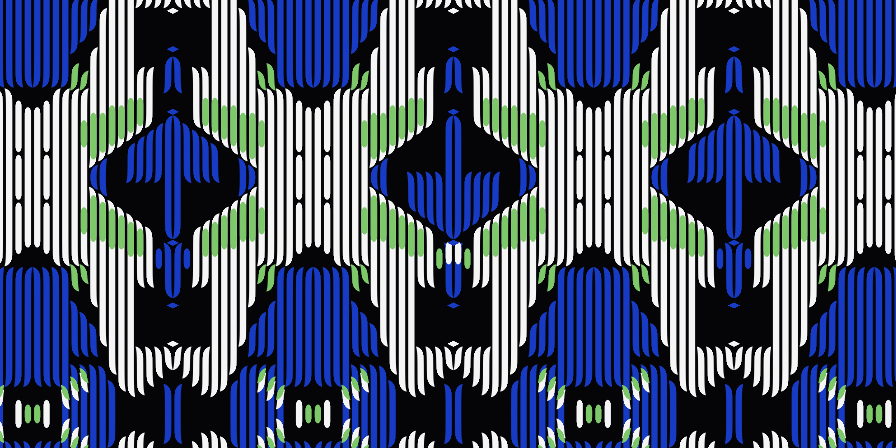
Reproduce this pattern procedurally as a WebGL 1 fragment shader.

```glsl
precision highp float;
// Mirrored ikat-like weave: clawed vertical threads forming diamonds, in black, white, blue and green.
uniform vec2 u_resolution;

const float THREADS_HIGH = 47.9;   // canvas height in thread pitches
const float REPEAT_X = 30.0;       // threads per repeat
const float REPEAT_Y = 50.6;
const float HALF_WIDTH = 0.34;     // half of one thread
const float FAR = 40.0;            // an end beyond the mirror line

const vec3 BLACK = vec3(0.02, 0.02, 0.03);
const vec3 WHITE = vec3(0.96);
const vec3 BLUE = vec3(0.09, 0.23, 0.77);
const vec3 GREEN = vec3(0.49, 0.79, 0.41);

float cover(float d, float px) {
  return clamp(0.5 + d / px, 0.0, 1.0);
}

// Quarter-round profile: 0 at u = 0, 1 at u = 1
float arc(float u) {
  u = clamp(u, 0.0, 1.0);
  return 1.0 - sqrt(1.0 - u * u);
}

// Thread from a to b whose ends flare into opposite claws
float claw(float f, float v, float a, float b, float px) {
  float flare = 0.16 * (exp(-2.0 * abs(v - a)) - exp(-2.0 * abs(v - b)));
  float t = 0.5 + 0.5 * (f - flare) / HALF_WIDTH;
  float ends = min(v - a - 1.1 * arc(1.0 - t), b - v - 1.1 * arc(t));
  return cover(HALF_WIDTH - abs(f - flare), px) * cover(ends, px);
}

// Thread from a to b with round ends
float pill(float f, float v, float a, float b, float px) {
  float cap = 0.6 * arc(abs(f) / HALF_WIDTH);
  return cover(HALF_WIDTH - abs(f), px) * cover(min(v - a, b - v) - cap, px);
}

// Small pointed spur on the mirror axis
float spur(float a, float y, float px) {
  return cover(0.65 - a - 2.0 * abs(y), px);
}

// 1 when thread k lies in lo..hi
float within(float k, float lo, float hi) {
  return step(lo - 0.5, k) * step(k, hi + 0.5);
}

// Centre diamond and the crest at its tip; side is the signed height
vec3 diamond(vec3 col, float k, float f, float v, float side, float flip, float px) {
  float rim = 6.7 - 0.71 * k;
  float lower = step(0.0, side);
  float even = step(0.0, flip);
  col = mix(col, BLUE, within(k, 0.0, 0.0) * claw(f, v, -FAR, 6.6, px));
  col = mix(col, BLUE, within(k, 1.0, 4.0) * claw(f, side * flip, -0.6, rim - 0.2, px));
  col = mix(col, BLUE, within(k, 7.0, 8.0) * claw(f, v, -FAR, rim + 0.3, px));
  col = mix(col, BLUE, within(k, 0.0, 0.0) * claw(f, v, mix(9.0, 7.0, lower), 12.9, px));
  col = mix(col, WHITE, within(k, 0.0, 0.0) * lower * even * pill(f, v, 6.9, 9.3, px));
  vec3 crest = mix(BLUE, GREEN, even);
  return mix(col, crest, within(k, 1.0, 1.0) * lower * pill(f, v, 7.6, 9.8, px));
}

// White ground, its comb, and the chain on the repeat border
vec3 ground(vec3 col, float k, float f, float v, float px) {
  float start = k > 8.5 ? -FAR : 6.7 - 0.71 * k;
  float finish = k < 3.5 ? 11.8 : max(9.5, 23.5 - 0.6 * (k - 4.0) * (k - 4.0));
  col = mix(col, WHITE, within(k, 2.0, 12.0) * claw(f, v, start, finish, px));
  col = mix(col, WHITE, within(k, 0.0, 3.0) * claw(f, v, 18.1, 20.6 + 0.9 * k, px));
  float links = max(pill(f, v, -FAR, 2.4, px), pill(f, v, 2.7, 8.2, px));
  col = mix(col, WHITE, within(k, 13.0, 13.0) * links);
  return mix(col, WHITE, within(k, 14.0, 14.0) * pill(f, v, -FAR, 7.5, px));
}

// Green bands around the diamond and green feet above the border
vec3 bands(vec3 col, float k, float f, float v, float px) {
  float start = k > 8.5 ? 3.2 : 7.6 - 0.71 * k;
  float finish = 6.9 + 0.8 * floor((8.0 - k) * 0.5);
  col = mix(col, GREEN, within(k, 3.0, 9.0) * pill(f, v, start, finish, px));
  return mix(col, GREEN, within(k, 9.0, 10.0) * claw(f, v, 9.3, 11.4 + 0.8 * (k - 9.0), px));
}

// Blue mass on the border with a small rosette at its middle
vec3 border(vec3 col, float k, float f, float v, float px) {
  float finish = k > 11.5 ? 22.4 : FAR;
  col = mix(col, BLUE, within(k, 11.0, 14.0) * claw(f, v, 9.6, finish, px));
  col = mix(col, BLUE, within(k, 8.0, 10.0) * claw(f, v, 25.2 - 1.2 * k, 19.2, px));
  col = mix(col, BLUE, within(k, 6.0, 10.0) * claw(f, v, max(20.0, 31.0 - 1.55 * k), FAR, px));
  col = mix(col, BLUE, within(k, 0.0, 0.0) * claw(f, v, 22.1, FAR, px));
  float slope = 20.4 + 0.9 * (k - 9.0);
  float diagonal = within(k, 9.0, 11.0);
  col = mix(col, WHITE, diagonal * claw(f, v, slope + 0.5, slope + 2.6, px));
  col = mix(col, GREEN, diagonal * claw(f, v, slope, slope + 1.6, px));
  col = mix(col, WHITE, within(k, 13.0, 13.0) * pill(f, v, 23.8, FAR, px));
  return mix(col, GREEN, within(k, 14.0, 14.0) * pill(f, v, 24.3, FAR, px));
}

void main() {
  float px = THREADS_HIGH / u_resolution.y;
  vec2 p = gl_FragCoord.xy * px;

  // Mirror each repeat about its axes and split it into threads
  float x = p.x - 33.48;
  float flip = mod(floor(x / REPEAT_X), 2.0) < 0.5 ? 1.0 : -1.0;
  float a = abs(mod(x, REPEAT_X) - 0.5 * REPEAT_X);
  float side = mod(THREADS_HIGH - p.y - 18.96 + 0.5 * REPEAT_Y, REPEAT_Y) - 0.5 * REPEAT_Y;
  float v = abs(side);
  float k = floor(a);
  float f = fract(a) - 0.5;

  vec3 col = ground(BLACK, k, f, v, px);
  col = diamond(col, k, f, v, side, flip, px);
  col = bands(col, k, f, v, px);
  col = border(col, k, f, v, px);
  col = mix(col, BLUE, max(spur(a, v - 7.0, px), spur(a, v - 13.7, px)));
  col = mix(col, WHITE, spur(a, v - 17.8, px));
  gl_FragColor = vec4(col, 1.0);
}
```
